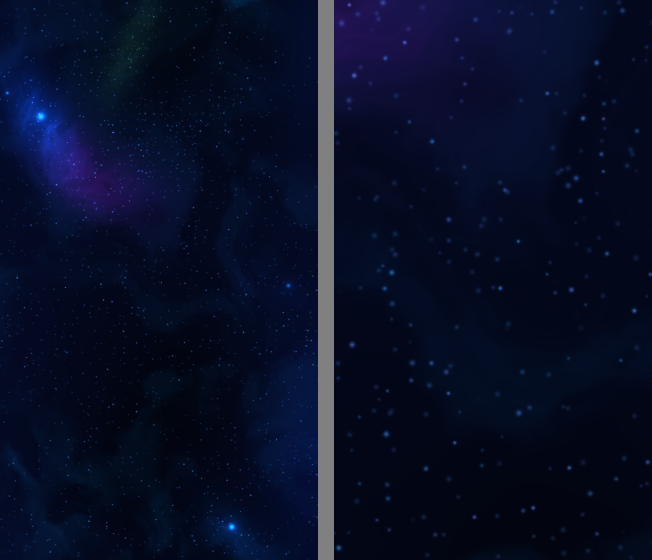
Left, the full canvas; right, a detail of the centre.
Write a WebGL 2 fragment shader that draws this texture.

```glsl
#version 300 es
precision highp float;

uniform vec2 u_resolution;
out vec4 fragColor;

vec3 hash(vec2 cell, uint seed) {
    uvec3 v = uvec3(uvec2(ivec2(cell)), seed) * 1664525u + 1013904223u;
    v.x += v.y * v.z; v.y += v.z * v.x; v.z += v.x * v.y;
    v ^= v >> 16u;
    v.x += v.y * v.z; v.y += v.z * v.x; v.z += v.x * v.y;
    return vec3(v >> 8u) / 16777216.0;
}

float noise(vec2 p) {
    vec2 i = floor(p), f = fract(p);
    f = f * f * (3.0 - 2.0 * f);
    return mix(mix(hash(i, 7u).x, hash(i + vec2(1, 0), 7u).x, f.x),
               mix(hash(i + vec2(0, 1), 7u).x, hash(i + vec2(1, 1), 7u).x, f.x), f.y);
}

float fbm(vec2 p) {
    float sum = 0.0, gain = 0.5;
    for (int i = 0; i < 5; i++) {
        sum += gain * noise(p);
        p = mat2(1.6, 1.2, -1.2, 1.6) * p + 3.7;
        gain *= 0.5;
    }
    return sum;
}

// Soft ellipse whose first radius lies along the given angle
float glow(vec2 p, vec2 center, float angle, vec2 radii) {
    float c = cos(angle), s = sin(angle);
    vec2 d = mat2(c, -s, s, c) * (p - center) / radii;
    return exp(-dot(d, d));
}

// Jittered faint stars, one candidate per cell
vec3 starLayer(vec2 p, float cells, uint seed, float density) {
    vec2 cell = floor(p * cells);
    vec3 place = hash(cell, seed), look = hash(cell, seed + 31u);
    float radius = mix(0.0009, 0.0016, look.x);
    float d = length(p - (cell + 0.2 + 0.6 * place.xy) / cells) / radius;
    float lit = smoothstep(0.0, 0.06, density - place.z);
    vec3 tint = mix(vec3(0.35, 0.38, 0.75), vec3(0.15, 0.55, 0.85), look.y);
    return tint * lit * exp(-d * d) * mix(0.2, 0.75, pow(look.z, 4.0));
}

vec3 brightStar(vec2 p, vec2 center, float size) {
    float d = length(p - center) / size;
    return vec3(0.08, 0.62, 1.0) * exp(-d * d)
         + vec3(0.01, 0.16, 0.42) * exp(-d * 0.45);
}

void main() {
    vec2 p = gl_FragCoord.xy / u_resolution.y;
    float across = gl_FragCoord.x / u_resolution.x;

    // Warped cloud density and thin filaments
    vec2 bend = vec2(fbm(p * 6.0), fbm(p * 6.0 + 19.0)) - 0.48;
    vec2 w = p + 0.07 * bend;
    float cloud = fbm(p * 9.0 + 3.0 * bend + 5.0);
    float wisp = smoothstep(0.4, 0.72, cloud);
    float ridge = 1.0 - abs(2.0 * fbm(p * 13.0 + 4.0 * bend + 41.0) - 0.97);
    float filament = pow(clamp(ridge, 0.0, 1.0), 7.0);

    // Deep sky: bluer sides, near-black hollows
    float side = smoothstep(0.12, 0.55, abs(across - 0.5));
    float broad = fbm(p * 3.5 + 11.0);
    vec3 color = mix(vec3(0.008, 0.021, 0.082), vec3(0.016, 0.042, 0.148),
                     clamp(0.65 * side + 1.2 * (broad - 0.4), 0.0, 1.0));
    color *= 1.0 - 0.5 * glow(w, vec2(0.28, 0.24), 1.2, vec2(0.17, 0.13));
    color = mix(color, vec3(0.006, 0.026, 0.055),
                0.75 * glow(w, vec2(0.28, 0.93), 0.3, vec2(0.15, 0.11)));
    color += vec3(0.0, 0.016, 0.07) * glow(w, vec2(0.55, 0.19), 1.5, vec2(0.2, 0.07));
    color += vec3(0.0, 0.02, 0.06) * glow(w, vec2(0.57, 0.93), 1.4, vec2(0.16, 0.06));

    // Main blue nebula running into violet
    float blue = glow(w, vec2(0.075, 0.79), -1.05, vec2(0.085, 0.04));
    float violet = glow(w, vec2(0.155, 0.7), -0.65, vec2(0.1, 0.055));
    color += vec3(0.015, 0.14, 0.42) * blue * (0.4 + 0.6 * wisp + 0.4 * filament);
    color += vec3(0.0, 0.03, 0.12) * glow(w, vec2(0.06, 0.8), -1.1, vec2(0.14, 0.08));
    color += vec3(0.10, 0.015, 0.12) * violet * (0.45 + 0.5 * wisp + 0.65 * filament);
    color += vec3(0.035, 0.02, 0.11) * glow(w, vec2(0.22, 0.66), -0.6, vec2(0.09, 0.07)) * (0.4 + 0.4 * wisp);

    // Olive plume and teal patches
    float plume = glow(w, vec2(0.235, 0.915), 1.35, vec2(0.085, 0.028));
    color += vec3(0.035, 0.10, 0.06) * plume * (0.25 + 0.8 * wisp);
    float topTeal = glow(w, vec2(0.45, 0.99), -0.4, vec2(0.07, 0.03));
    float lowTeal = glow(w, vec2(0.435, 0.045), -0.85, vec2(0.085, 0.035));
    color += vec3(0.0, 0.16, 0.25) * topTeal * (0.25 + 0.9 * wisp);
    color += vec3(0.005, 0.13, 0.27) * lowTeal * (0.3 + 0.8 * wisp);
    float corner = glow(w, vec2(0.0, 0.22), -0.8, vec2(0.09, 0.05))
                 + glow(w, vec2(0.13, 0.11), 1.2, vec2(0.07, 0.04))
                 + glow(w, vec2(0.28, 0.04), 1.0, vec2(0.07, 0.04))
                 + glow(w, vec2(0.0, 0.55), 1.3, vec2(0.06, 0.03));
    color += vec3(0.0, 0.10, 0.15) * corner * wisp;
    color += vec3(0.02, 0.035, 0.13) * glow(w, vec2(0.51, 0.49), -0.4, vec2(0.065, 0.03)) * (0.3 + 0.7 * wisp);
    color += vec3(0.004, 0.035, 0.06) * wisp * smoothstep(0.42, 0.62, broad);

    // Star dust, denser around the nebulae
    float drift = glow(p, vec2(0.29, 0.75), 0.6, vec2(0.14, 0.08));
    float density = 0.06 + 0.15 * smoothstep(0.4, 0.65, broad)
                  + 0.28 * drift + 0.3 * blue + 0.2 * lowTeal;
    for (uint i = 0u; i < 3u; i++)
        color += starLayer(p + 0.37 * float(i), 42.0 + 27.0 * float(i), 100u + i, density);
    color += vec3(0.3, 0.28, 0.08) * plume * starLayer(p, 130.0, 211u, 0.5).g * 3.0;

    // Bright stars
    color += brightStar(p, vec2(0.073, 0.792), 0.0058);
    color += brightStar(p, vec2(0.414, 0.059), 0.0045);
    color += 0.5 * brightStar(p, vec2(0.515, 0.49), 0.003);
    color += 0.6 * brightStar(p, vec2(0.013, 0.834), 0.0024);

    fragColor = vec4(clamp(color, 0.0, 1.0), 1.0);
}
```
